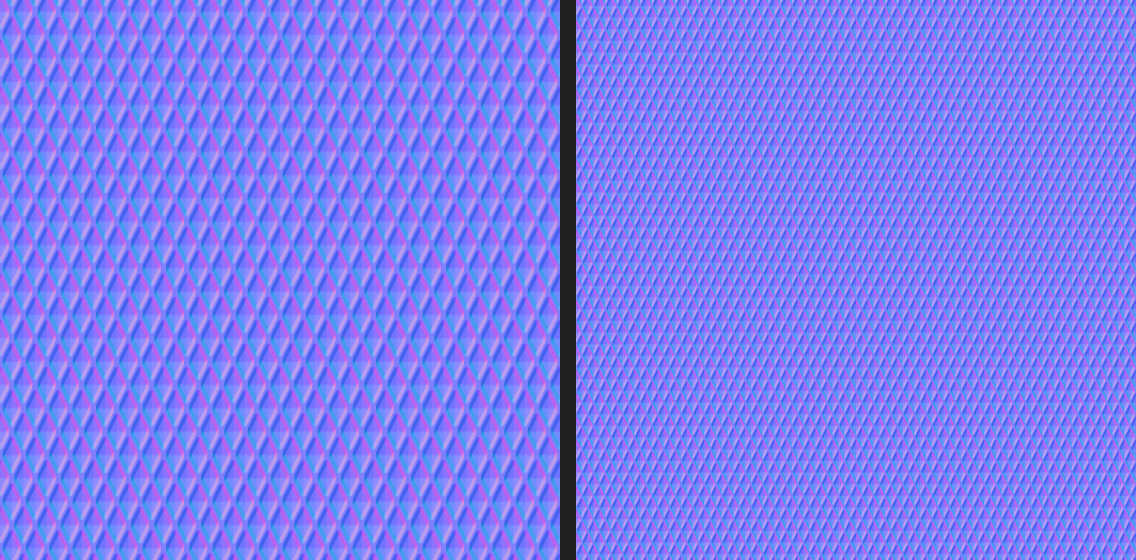
Left, the tile; right, the same tile 2 across and 2 down.
Give the GLSL for this texture map, as a Shadertoy shader.

```glsl
// Tangent-space normal map of a quilted lattice of tall diamonds.
// Two diagonal line families cut the plane into cells; each cell is a faint
// four-sided facet with a rounded steep bevel and a flat seam around it.

#define REPEATS vec2(24.0, 12.0)   // diamonds across and down
#define PHASE vec2(0.0, 0.25)      // lattice offset, in repeats
#define CORE 0.24                  // where the corner rounding begins
#define BEVEL_START 0.285          // inner edge of the bevel
#define BEVEL_END 0.455            // outer edge of the bevel
#define SOFTNESS 0.03              // half width of the bevel edges
#define BEVEL_TILT 0.235           // steepness of the bevel
#define FACET_TILT vec2(0.055, 0.05) // gentle tilt of the inner facets

// Sign function with a smoothed step of the given half width.
vec2 softSign(vec2 v, float halfWidth) {
    return clamp(v / halfWidth, -1.0, 1.0);
}

// Sideways part of the surface normal at a lattice position.
vec2 surfaceTilt(vec2 p, float pixel) {
    // Skewed cell coordinates, zero at the diamond centre
    vec2 skew = vec2(p.x + p.y, p.x - p.y);
    vec2 cell = fract(skew) - 0.5;
    vec2 local = 0.5 * vec2(cell.x + cell.y, cell.x - cell.y);

    // Rounded diamond distance and its outward direction
    vec2 corner = max(abs(cell) - CORE, 0.0);
    float reach = length(corner);
    float dist = CORE + reach;
    vec2 outward = sign(cell) * corner / max(reach, 0.0001);

    // Steep band between the facets and the seam
    float soft = max(SOFTNESS, 0.7 * pixel);
    float pastFacet = smoothstep(BEVEL_START - soft, BEVEL_START + soft, dist);
    float onSeam = smoothstep(BEVEL_END - soft, BEVEL_END + soft, dist);

    // The green axis points downwards
    vec2 facet = FACET_TILT * softSign(local, 0.5 * pixel);
    vec2 bevel = BEVEL_TILT * vec2(outward.x + outward.y,
                                   0.5 * (outward.x - outward.y));
    vec2 tilt = mix(facet, bevel, pastFacet) * (1.0 - onSeam);
    return vec2(tilt.x, -tilt.y);
}

void mainImage(out vec4 fragColor, in vec2 fragCoord) {
    vec2 uv = fragCoord / iResolution.xy;
    float pixel = REPEATS.x / iResolution.x;
    vec2 tilt = 2.0 * surfaceTilt(uv * REPEATS - PHASE, pixel);

    // Rebuild the upright part and pack the normal as a colour
    vec3 normal = vec3(tilt, sqrt(max(1.0 - dot(tilt, tilt), 0.0)));
    fragColor = vec4(0.5 + 0.5 * normal, 1.0);
}
```
